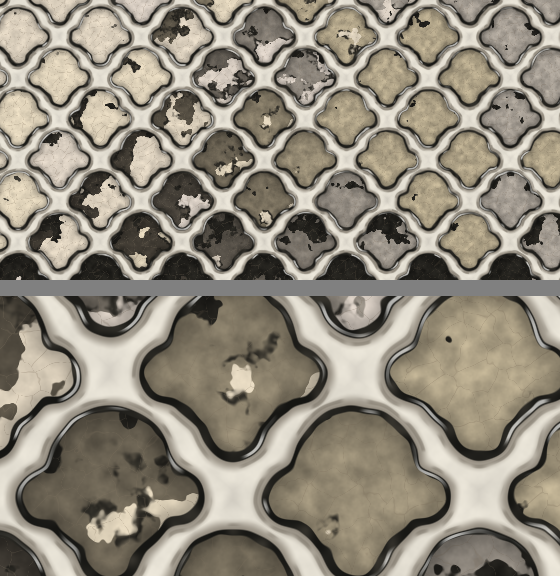
Top: the whole. Bottom: its middle third, enlarged.
Write a Shadertoy shader that draws this pattern.

```glsl
// Staggered lantern-shaped ceramic tiles set in raised pale grout.
// Each tile is a rounded diamond with swollen lobes; noise fields peel the
// glaze, add soot and craze the surface, with wear drifting across the wall.

const float PERIOD = 0.293;               // lattice period / canvas height
const vec2 ORIGIN = vec2(0.222, 0.969);   // a tile centre, in periods

float hash(vec2 p) {
    vec3 q = fract(p.xyx * 0.1031);
    q += dot(q, q.yzx + 33.33);
    return fract((q.x + q.y) * q.z);
}

float noise(vec2 p) {
    vec2 i = floor(p), f = fract(p);
    f = f * f * (3.0 - 2.0 * f);
    return mix(mix(hash(i), hash(i + vec2(1, 0)), f.x),
               mix(hash(i + vec2(0, 1)), hash(i + vec2(1, 1)), f.x), f.y);
}

float fbm(vec2 p) {
    float sum = 0.0, amp = 0.53;
    for (int i = 0; i < 4; i++) {
        sum += amp * noise(p);
        p = mat2(1.6, 1.2, -1.2, 1.6) * p + 7.3;
        amp *= 0.5;
    }
    return sum;
}

// Gap between the two nearest cell points: zero on a crack
float crackDistance(vec2 p) {
    vec2 cell = floor(p), nearest = vec2(9.0);
    for (int y = -1; y <= 1; y++)
        for (int x = -1; x <= 1; x++) {
            vec2 g = cell + vec2(x, y);
            float d = length(g + vec2(hash(g), hash(g + 57.0)) - p);
            nearest = d < nearest.x ? vec2(d, nearest.x) : vec2(nearest.x, min(nearest.y, d));
        }
    return nearest.y - nearest.x;
}

float smoothMin(float a, float b, float k) {
    float h = max(k - abs(a - b), 0.0) / k;
    return min(a, b) - 0.25 * h * h * k;
}

float roundedDiamond(vec2 q, float h, float r) {
    q = abs(q);
    float s = clamp(0.5 + 0.5 * (q.y - q.x) / h, 0.0, 1.0);
    return length(q - h * vec2(1.0 - s, s)) * sign(q.x + q.y - h) - r;
}

// Diamond core with a broad crown, two side lobes and a foot
float lantern(vec2 q) {
    float core = roundedDiamond(q, 0.24, 0.10);
    float crown = length(q - vec2(0.0, 0.105)) - 0.255;
    float side = length(vec2(abs(q.x) - 0.268, q.y + 0.015)) - 0.115;
    float foot = length(q + vec2(0.0, 0.235)) - 0.13;
    return smoothMin(smoothMin(core, crown, 0.03), min(side, foot), 0.03);
}

vec3 tileFace(vec2 q, vec2 centre, float d, float px) {
    vec2 wall = (centre + ORIGIN) * PERIOD;
    float down = 1.0 - wall.y;
    float age = wall.x + 0.6 * down;
    float id = hash(centre * 2.0 + 40.0);
    vec2 seed = q + centre * 9.7 + 60.0;
    float grain = fbm(seed * 16.0);

    // Glaze: dark brown on the left, taupe or gold on the right
    vec3 tint = mix(vec3(0.65, 0.62, 0.58), vec3(0.70, 0.65, 0.54), step(0.5, id));
    float light = smoothstep(0.25, 1.35, wall.x - 0.3 * down + 0.1 * id);
    vec3 glaze = mix(vec3(0.24, 0.22, 0.19), tint, light);
    glaze *= 0.97 + 0.4 * (grain - 0.5) - 0.5 * q.y * (1.1 - light);

    // Bare cream clay, exposed from the lower right
    vec3 clay = mix(vec3(0.84, 0.80, 0.76), vec3(0.87, 0.82, 0.72), id);
    clay *= 0.98 + 0.22 * (grain - 0.5);
    float peel = fbm(seed * 5.5) - 0.5 + 0.5 * (q.x - q.y);
    peel -= mix(-0.45, 0.19, smoothstep(0.4, 1.15, age))
          + 0.4 * smoothstep(1.3, 1.65, age) + 0.1 * (id - 0.5);
    float bare = smoothstep(-0.012, 0.012, peel);
    vec3 col = mix(glaze, clay, bare);

    // Charred flakes beside the peeled edge, and soot along the upper rim
    float flake = (1.0 - smoothstep(0.0, 0.09, abs(peel + 0.04)))
                * smoothstep(0.48, 0.58, fbm(seed * 9.0 + 31.0));
    float soot = fbm(seed * 6.0 + 13.0) - 0.5 + 0.45 * q.y + 0.2 * abs(q.x);
    soot -= mix(0.31, -0.2, smoothstep(0.78, 1.06, down)) + 0.1 * (id - 0.5);
    float charred = max(flake * 0.9, smoothstep(-0.015, 0.02, soot) * smoothstep(0.2, 0.6, age));
    col = mix(col, vec3(0.12, 0.115, 0.10) * (0.6 + 0.9 * grain), charred);

    // Fine crazing and a softly shaded rim
    float crack = crackDistance(seed * 9.0 + 1.2 * fbm(seed * 7.0));
    float line = 1.0 - smoothstep(0.0, 0.03 + 4.0 * px, crack);
    col = mix(col, mix(vec3(0.55, 0.50, 0.42), vec3(0.43, 0.37, 0.30), max(bare, light)), 0.2 * line);
    return col * mix(0.8, 1.03, smoothstep(0.0, 0.09, -d - 0.02));
}

void mainImage(out vec4 fragColor, in vec2 fragCoord) {
    vec2 p = fragCoord / iResolution.y / PERIOD - ORIGIN;
    float px = 1.0 / (iResolution.y * PERIOD);

    // Pick the nearer tile of the two interleaved lattices
    vec2 centre = floor(p + 0.5), other = floor(p) + 0.5;
    float d = lantern(p - centre), dOther = lantern(p - other);
    if (dOther < d) { d = dOther; centre = other; }
    vec2 q = p - centre;
    float rough = noise(p * 17.0 + 80.0);
    d += 0.014 * (noise(p * 13.0 + 50.0) - 0.5);

    // Rounded grout with shaded shoulders and a fine grey contour
    vec3 col = mix(vec3(0.60, 0.57, 0.52), vec3(0.92, 0.90, 0.85), smoothstep(0.0, 0.05, d));
    col = mix(col, vec3(0.81, 0.79, 0.75), 0.7 * smoothstep(0.06, 0.14, d));
    float contour = 1.0 - smoothstep(0.003, 0.008 + px, abs(d - 0.022));
    col = mix(col, vec3(0.50, 0.47, 0.42), contour * smoothstep(0.35, 0.75, rough) * 0.6);
    col *= 0.98 + 0.1 * (fbm(p * 12.0 + 90.0) - 0.5);

    // Tile face, dark uneven gap, and a broken glint inside the gap
    float gap = 0.014 + 0.018 * rough + 0.014 * smoothstep(0.1, -0.2, q.y);
    float face = 1.0 - smoothstep(-px, px, d + gap);
    float inside = 1.0 - smoothstep(-px, px, d);
    vec3 seam = mix(vec3(0.08, 0.08, 0.07), vec3(0.34, 0.32, 0.28), 0.5 * rough * rough);
    float glint = 1.0 - smoothstep(0.003, 0.006 + px, abs(d + 0.012));
    seam += 0.6 * glint * smoothstep(0.5, 0.8, noise(p * 9.0 + 30.0));
    col = mix(col, seam, inside);
    col = mix(col, tileFace(q, centre, d, px), face);

    fragColor = vec4(clamp(col, 0.0, 1.0), 1.0);
}
```
